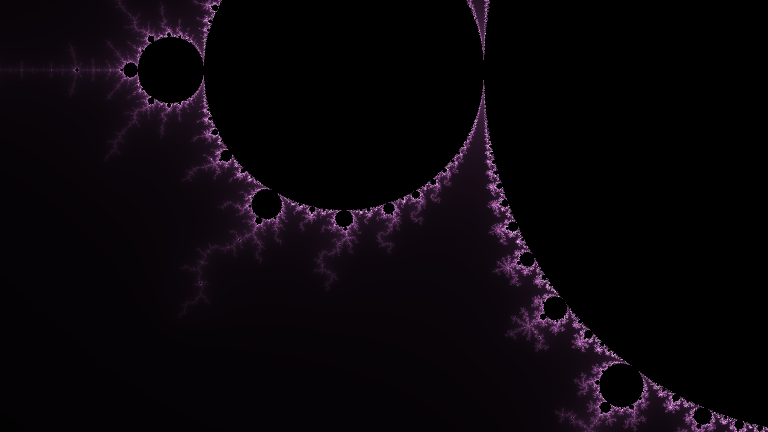
Write a WebGL 2 fragment shader that draws this background.

```glsl
#version 300 es
precision highp float;

uniform vec2 u_resolution;
out vec4 fragColor;

const vec2 VIEW_CENTER = vec2(-0.9286, -0.2607);
const float VIEW_HEIGHT = 0.7714;
const int MAX_STEPS = 400;
const int SAMPLES = 2;
const float BAILOUT = 256.0;
const vec3 HUE_RATE = vec3(0.006, 0.0032, 0.006);

vec2 complexSquare(vec2 z) {
    return vec2(z.x * z.x - z.y * z.y, 2.0 * z.x * z.y);
}

// Closed-form test for the main cardioid and the disc to its left
bool insideLargeBulbs(vec2 c) {
    float x = c.x - 0.25;
    float q = x * x + c.y * c.y;
    bool cardioid = q * (q + x) < 0.25 * c.y * c.y;
    bool disc = length(c + vec2(1.0, 0.0)) < 0.25;
    return cardioid || disc;
}

// Continuous escape count; zero for points that stay bounded
float escapeCount(vec2 c, float bailout) {
    if (insideLargeBulbs(c)) return 0.0;
    vec2 z = vec2(0.0);
    for (int i = 0; i < MAX_STEPS; i++) {
        z = complexSquare(z) + c;
        float magnitude2 = dot(z, z);
        if (magnitude2 > bailout) {
            return max(float(i) + 1.0 - log2(0.5 * log2(magnitude2)), 0.0);
        }
    }
    return 0.0;
}

// Violet at low counts, drifting to pale green near the boundary
vec3 escapeColor(float count, vec3 rate) {
    return max(sin(count * rate), 0.0);
}

vec2 toPlane(vec2 pixel, vec2 center, float height) {
    return center + (pixel - 0.5 * u_resolution) / u_resolution.y * height;
}

void main() {
    // Average a regular grid of subsamples to smooth the filaments
    vec3 color = vec3(0.0);
    for (int j = 0; j < SAMPLES; j++) {
        for (int i = 0; i < SAMPLES; i++) {
            vec2 offset = (vec2(i, j) + 0.5) / float(SAMPLES) - 0.5;
            vec2 c = toPlane(gl_FragCoord.xy + offset, VIEW_CENTER, VIEW_HEIGHT);
            color += escapeColor(escapeCount(c, BAILOUT), HUE_RATE);
        }
    }
    fragColor = vec4(color / float(SAMPLES * SAMPLES), 1.0);
}
```
